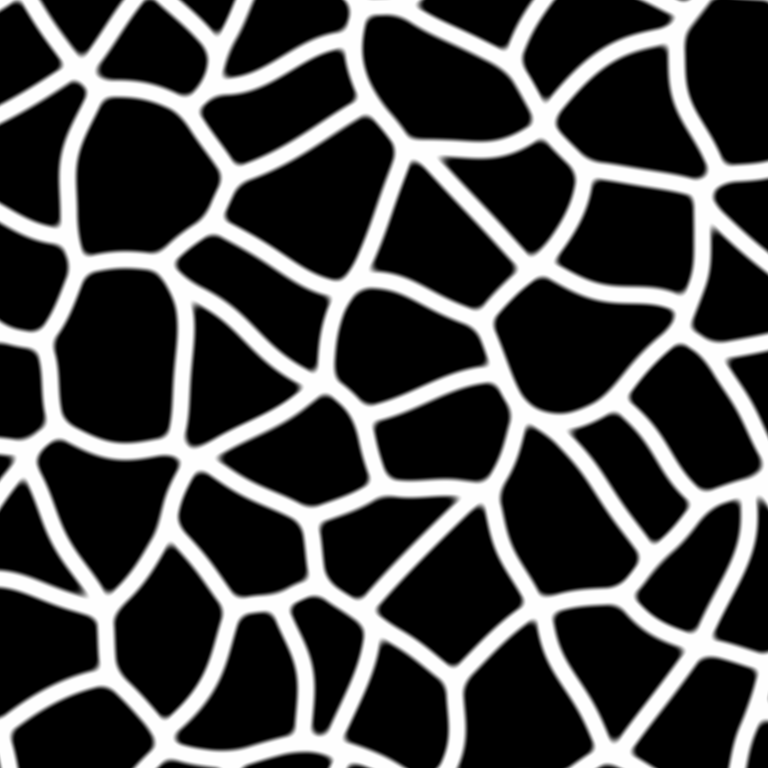
Reproduce this pattern procedurally as a Shadertoy shader.

```glsl
// A net of soft white strands around irregular black cells.
// Cellular noise on a turned, jittered grid gives the strands; layered sines
// bend them, and the bend's Jacobian keeps their width even.

const float CELLS_PER_SIDE = 6.4;
const float GRID_TURN = 0.62;
const float SITE_JITTER = 0.84;
const float STRAND_CORE = 0.0066;   // half width of the solid white part
const float STRAND_RIM = 0.0158;    // half width where the glow ends
const float CORNER_ROUNDING = 0.012;

const vec3 CELL_COLOUR = vec3(0.0);
const vec3 STRAND_COLOUR = vec3(0.995);

vec2 hash2(vec2 cell) {
    vec3 h = fract(cell.xyx * vec3(0.1031, 0.1030, 0.0973));
    h += dot(h, h.yzx + 33.33);
    return fract((h.xx + h.yz) * h.zy);
}

vec2 sitePosition(vec2 cell, float jitter) {
    return cell + 0.5 + jitter * (hash2(cell + 71.0) - 0.5);
}

// Two octaves of crossed sines
vec2 bend(vec2 p) {
    vec2 broad = sin(p.yx * vec2(17.0, 19.0) + p * 6.0 + vec2(0.8, 2.9));
    vec2 fine = sin(p.yx * vec2(37.0, 33.0) - p * 11.0 + vec2(4.1, 1.3));
    return p + 0.014 * broad + 0.0045 * fine;
}

// Canvas to grid space
vec2 toGrid(vec2 p, float turn, float scale) {
    float c = cos(turn), s = sin(turn);
    return mat2(c, s, -s, c) * bend(p) * scale;
}

float smoothMin(float a, float b, float radius) {
    float h = max(radius - abs(a - b), 0.0) / radius;
    return min(a, b) - 0.25 * h * h * radius;
}

// Distance to the nearest cell border, in canvas units
float borderDistance(vec2 q, mat2 jacobian, float jitter, float rounding) {
    vec2 home = floor(q), nearestCell = home, toNearest = vec2(0.0);
    float best = 1e3;

    // Find the site that owns this point
    for (int y = -2; y <= 2; y++) {
        for (int x = -2; x <= 2; x++) {
            vec2 cell = home + vec2(x, y);
            vec2 toSite = sitePosition(cell, jitter) - q;
            float d = dot(toSite, toSite);
            if (d < best) {
                best = d;
                nearestCell = cell;
                toNearest = toSite;
            }
        }
    }

    // Blend the distances to the bisectors with its neighbours
    float border = 1.0;
    for (int y = -2; y <= 2; y++) {
        for (int x = -2; x <= 2; x++) {
            if (x == 0 && y == 0) continue;
            vec2 toSite = sitePosition(nearestCell + vec2(x, y), jitter) - q;
            vec2 normal = normalize(toSite - toNearest);
            float d = dot(0.5 * (toNearest + toSite), normal);
            border = smoothMin(border, d / length(normal * jacobian), rounding);
        }
    }
    return border;
}

void mainImage(out vec4 fragColor, in vec2 fragCoord) {
    vec2 p = fragCoord / min(iResolution.x, iResolution.y);
    vec2 q = toGrid(p, GRID_TURN, CELLS_PER_SIDE);

    // Local stretch of the grid by finite differences
    vec2 e = vec2(0.002, 0.0);
    mat2 jacobian = mat2(toGrid(p + e.xy, GRID_TURN, CELLS_PER_SIDE) - q,
                         toGrid(p + e.yx, GRID_TURN, CELLS_PER_SIDE) - q) / e.x;

    float d = borderDistance(q, jacobian, SITE_JITTER, CORNER_ROUNDING);
    float strand = 1.0 - smoothstep(STRAND_CORE, STRAND_RIM, d);
    fragColor = vec4(mix(CELL_COLOUR, STRAND_COLOUR, strand), 1.0);
}
```
